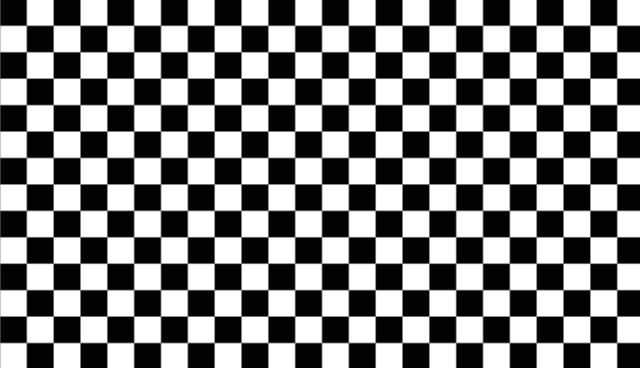
A Shadertoy shader for this pattern:

```glsl
const vec2 CELLS = vec2(23.85, 13.92);   // cells across and down the canvas
const vec2 OFFSET = vec2(0.0, 0.024);    // grid shift from the top left, in cells
const float EDGE_SOFTNESS = 0.033;       // half width of an edge, in cells
const vec3 INK = vec3(0.008);
const vec3 PAPER = vec3(1.0);

// Signed distance to the nearest grid line: positive in even cells, negative in odd
vec2 signedCellDistance(vec2 p) {
    return 0.5 - abs(mod(p + 0.5, 2.0) - 1.0);
}

// Soft checkerboard: 1 in dark cells, 0 in light cells
float checker(vec2 p, vec2 halfWidth) {
    vec2 side = clamp(signedCellDistance(p) / halfWidth, -1.0, 1.0);
    return 0.5 + 0.5 * side.x * side.y;
}

void mainImage(out vec4 fragColor, in vec2 fragCoord) {
    // Grid coordinates measured from the top left corner
    vec2 uv = fragCoord / iResolution.xy;
    vec2 grid = vec2(uv.x, 1.0 - uv.y) * CELLS + OFFSET;

    // Keep edges at least one pixel wide on small canvases
    vec2 halfPixel = 0.5 * CELLS / iResolution.xy;
    float dark = checker(grid, max(vec2(EDGE_SOFTNESS), halfPixel));

    fragColor = vec4(mix(PAPER, INK, dark), 1.0);
}
```
